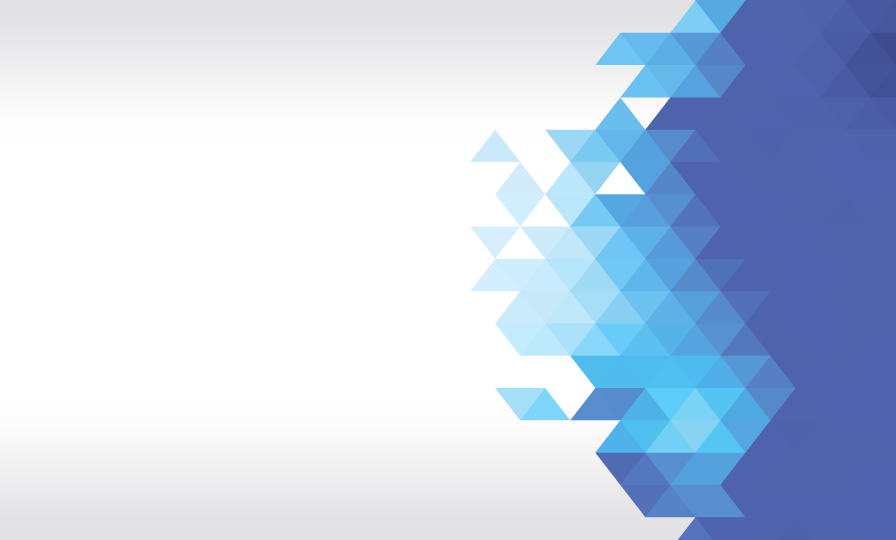
Write a WebGL 2 fragment shader that draws this background.

```glsl
#version 300 es
precision highp float;

uniform vec2 u_resolution;
out vec4 fragColor;

#define GRID_LEFT 0.5247
#define GRID_TOP 0.001
#define HALF_SIDE 0.02793
#define ROW_HEIGHT 0.0598
#define RAMP_POWER 1.5
#define TONE_JITTER 0.4
#define SHADE_JITTER 0.035
#define SAMPLES 4

const int ROWS = 17;

// Per row, from the top: first triangle, gap, starting tone, indigo edge
const int FIRST[ROWS] = int[ROWS](8, 5, 6, 5, 0, 1, 1, 0, 0, 1, 1, 4, 1, 5, 5, 6, 8);
const int GAP[ROWS] = int[ROWS](-1, -1, -1, 6, 1, 2, 2, 1, -1, -1, -1, -1, 3, -1, -1, -1, -1);
const float TONE[ROWS] = float[ROWS](1.9, 2.1, 2.2, 2.4, 0.6, 0.3, 0.3, 0.0, 0.2,
                                     0.6, 0.8, 2.3, 1.3, 2.8, 5.0, 5.0, 5.0);
const float EDGE[ROWS] = float[ROWS](10.0, 10.0, 10.0, 7.0, 8.5, 8.0, 8.5, 9.0, 9.5,
                                     10.5, 10.5, 12.0, 12.0, 11.0, 10.0, 9.5, 9.0);

// Tones from pale ice to navy
const vec3 PALETTE[7] = vec3[7](
    vec3(0.85, 0.94, 1.00), vec3(0.75, 0.91, 0.98), vec3(0.45, 0.79, 0.96),
    vec3(0.33, 0.66, 0.89), vec3(0.34, 0.53, 0.79), vec3(0.31, 0.385, 0.675),
    vec3(0.24, 0.29, 0.55));

float hash(vec2 p) {
    return fract(sin(dot(p, vec2(127.1, 311.7))) * 43758.5453);
}

float blob(vec2 cell, vec2 centre, vec2 size) {
    vec2 q = (cell - centre) / size;
    return exp(-dot(q, q));
}

vec3 palette(float tone) {
    float t = clamp(tone, 0.0, 5.999);
    int i = int(t);
    return mix(PALETTE[i], PALETTE[i + 1], fract(t));
}

// White centre fading to grey at the top and bottom
vec3 backdrop(vec2 uv) {
    float fade = smoothstep(0.4, 1.0, abs(uv.y - 0.5) * 2.0);
    return mix(vec3(1.0), vec3(0.885, 0.885, 0.895), pow(fade, 1.3));
}

// Column and row of the triangle under a point; column is its left corner
vec2 triangleCell(vec2 uv) {
    vec2 grid = vec2((uv.x - GRID_LEFT) / HALF_SIDE, (1.0 - uv.y - GRID_TOP) / ROW_HEIGHT);
    grid.y = clamp(grid.y, 0.0, float(ROWS) - 0.001);
    vec2 cell = floor(grid);
    vec2 f = grid - cell;
    bool pointsUp = mod(cell.x + cell.y, 2.0) < 0.5;
    float slant = pointsUp ? 1.0 - f.y : f.y;
    if (f.x < slant) cell.x -= 1.0;
    return cell;
}

bool isFilled(int column, int row) {
    bool hole = column == GAP[row] || (row == 4 && column == 2) || (row == 5 && column == 5);
    return column >= FIRST[row] && !hole;
}

vec3 triangleColor(vec2 cell) {
    int row = int(cell.y);
    float first = float(FIRST[row]);
    float across = clamp((cell.x - first) / (EDGE[row] - first), 0.0, 1.0);
    float tone = mix(TONE[row], 5.0, pow(across, RAMP_POWER));

    // Local bright and dark patches
    tone -= 2.0 * blob(cell, vec2(8.5, 13.3), vec2(2.5)) * step(cell.x, EDGE[row] - 0.5);
    tone += 2.2 * blob(cell, vec2(4.5, 12.0), vec2(1.5, 0.6));
    tone += 0.9 * blob(cell, vec2(4.9, 6.0), vec2(1.3, 0.6));
    tone += 0.9 * blob(cell, vec2(16.0, 1.3), vec2(2.0, 1.6));

    float noise = hash(cell) - 0.5;
    tone += noise * TONE_JITTER * (1.0 - 0.7 * across);
    vec3 color = palette(tone);

    // Purer cyan in the lower rows
    float cyan = smoothstep(9.0, 11.0, cell.y) * max(0.0, 1.0 - abs(tone - 2.2));
    color.r -= 0.12 * cyan;
    return color * (1.0 + SHADE_JITTER * noise);
}

vec3 scene(vec2 uv) {
    vec2 cell = triangleCell(uv);
    return isFilled(int(cell.x), int(cell.y)) ? triangleColor(cell) : backdrop(uv);
}

void main() {
    // Average a small grid of samples to smooth the edges
    vec3 sum = vec3(0.0);
    for (int i = 0; i < SAMPLES * SAMPLES; i++) {
        vec2 offset = (vec2(i % SAMPLES, i / SAMPLES) + 0.5) / float(SAMPLES) - 0.5;
        sum += scene((gl_FragCoord.xy + offset) / u_resolution);
    }
    fragColor = vec4(sum / float(SAMPLES * SAMPLES), 1.0);
}
```
